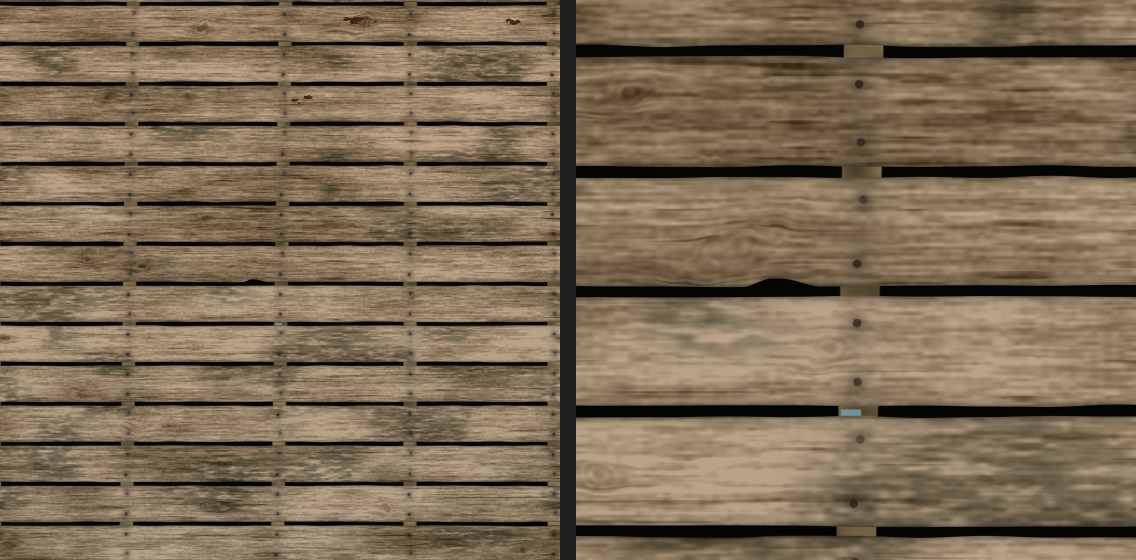
Left: the whole. Right: its middle third, enlarged.
Give the GLSL for this texture, as a Shadertoy shader.

```glsl
#define PLANKS 14.0
#define ROW_OFFSET 0.095
#define GAP_HALF 0.046
#define JOIST_HALF 0.0118
#define NAIL_RADIUS 0.0025
#define KNOTS_PER_PLANK 4
#define STAIN_AMOUNT 0.36
#define LIGHT_WOOD vec3(0.675, 0.59, 0.495)
#define DARK_WOOD vec3(0.315, 0.25, 0.155)
#define JOIST_WOOD vec3(0.47, 0.40, 0.27)
#define GAP_COLOR vec3(0.015, 0.015, 0.01)
#define RUST_COLOR vec3(0.22, 0.09, 0.06)

float hash(vec2 p) {
    vec3 q = fract(p.xyx * 0.1031);
    q += dot(q, q.yzx + 33.33);
    return fract((q.x + q.y) * q.z);
}

// Value noise over the canvas; an integer freq.x makes it wrap sideways
float noise(vec2 p, vec2 freq) {
    p *= freq;
    vec2 i = floor(p), f = fract(p);
    f *= f * (3.0 - 2.0 * f);
    float x0 = mod(i.x, freq.x), x1 = mod(i.x + 1.0, freq.x);
    return mix(mix(hash(vec2(x0, i.y)), hash(vec2(x1, i.y)), f.x),
               mix(hash(vec2(x0, i.y + 1.0)), hash(vec2(x1, i.y + 1.0)), f.x), f.y);
}

float wrapDelta(float d) { return fract(d + 0.5) - 0.5; }

// Knots of one plank: x = darkening, y = bend of the grain
vec2 knots(float x, float f, float row) {
    vec2 sum = vec2(0.0);
    for (int i = 0; i < KNOTS_PER_PLANK; i++) {
        vec2 seed = vec2(row * 5.0 + float(i), 17.0);
        float present = step(0.4, hash(seed + 40.0));
        vec2 d = vec2(wrapDelta(x - hash(seed)) * PLANKS, f - mix(0.25, 0.75, hash(seed + 9.0)));
        float angle = (hash(seed + 21.0) - 0.5) * 1.8;
        vec2 q = mat2(cos(angle), -sin(angle), sin(angle), cos(angle)) * d;
        q /= mix(0.13, 0.30, hash(seed + 33.0)) * vec2(1.0 + 0.9 * hash(seed + 52.0), 0.8);
        float r = length(q) + 0.5 * noise(vec2(x, f), vec2(90.0, 9.0));
        float falloff = present * exp(-0.9 * r * r);
        float rings = 0.5 + 0.5 * cos(r * 15.0);
        sum.x += falloff * (0.3 + 0.4 * rings) + 0.35 * present * smoothstep(0.5, 0.2, r);
        sum.y += falloff * d.y * 0.7;
    }
    return sum;
}

vec3 plankColor(float x, float f, float row, float height) {
    vec2 knot = knots(x, f, row);
    vec2 p = vec2(x, f - knot.y + row * 3.7);

    // Weathering: whole canvas, plank, then blotches
    float tone = 0.77 + 0.20 * (hash(vec2(row, 71.0)) - 0.5);
    tone += 0.34 * (noise(vec2(x, height), vec2(4.0, 5.0)) - 0.5);
    tone += 0.50 * (noise(p, vec2(7.0, 1.3)) - 0.5);
    tone += 0.34 * (noise(p + 8.0, vec2(19.0, 3.0)) - 0.5);

    // Grain from bands down to hairlines
    tone += 0.26 * (noise(p, vec2(5.0, 11.0)) - 0.5);
    tone += 0.42 * (noise(p, vec2(13.0, 27.0)) - 0.5);
    tone += 0.42 * (noise(p, vec2(75.0, 36.0)) - 0.5);
    tone += 0.24 * (noise(p, vec2(240.0, 24.0)) - 0.5);
    tone -= 0.34 * smoothstep(0.78, 0.95, noise(p + 5.0, vec2(15.0, 23.0)));
    tone -= 0.55 * knot.x;
    vec3 color = mix(DARK_WOOD, LIGHT_WOOD, clamp(tone, -0.3, 1.15));

    // Damp, greenish patches broken up along the grain
    float patches = smoothstep(0.58, 0.90, noise(p + 13.0, vec2(10.0, 1.4)));
    float broken = noise(p + 3.0, vec2(50.0, 17.0)) * 0.6 + noise(p, vec2(130.0, 26.0)) * 0.4;
    color *= 1.0 - STAIN_AMOUNT * patches * smoothstep(0.15, 0.7, broken) * vec3(1.0, 0.95, 1.05);

    // Warm wood above, greyer wood below
    return color * mix(vec3(0.97, 0.99, 0.98), vec3(1.03, 1.0, 0.96), height);
}

// Scattered rust blots: centre and half width of each
float rust(vec2 uv) {
    vec3 blots[3] = vec3[3](vec3(0.64, 0.963, 0.038), vec3(0.917, 0.960, 0.016), vec3(0.535, 0.822, 0.025));
    float amount = 0.0;
    for (int i = 0; i < 3; i++) {
        vec2 d = (uv - blots[i].xy) / vec2(blots[i].z, 0.010);
        float breakup = 0.6 * noise(uv, vec2(95.0, 150.0)) + 0.4 * noise(uv, vec2(210.0, 330.0));
        amount = max(amount, smoothstep(0.48, 0.60, breakup - 0.35 * dot(d, d) + 0.1));
    }
    return amount;
}

void mainImage(out vec4 fragColor, in vec2 fragCoord) {
    vec2 uv = fragCoord / iResolution.xy;
    float px = 1.0 / iResolution.y;
    float t = (1.0 - uv.y) * PLANKS - ROW_OFFSET;
    float f = fract(t), row = mod(floor(t), PLANKS);

    // Uneven plank edge, with one chipped spot
    float side = step(0.5, f);
    float gap = GAP_HALF + 0.022 * (noise(vec2(uv.x, row + side * 31.0), vec2(26.0, 1.0)) - 0.5);
    float chip = smoothstep(0.432, 0.450, uv.x) * smoothstep(0.480, 0.455, uv.x);
    gap += 0.07 * chip * side * step(abs(row - 6.0), 0.5);
    float edge = min(f, 1.0 - f) - gap;

    vec3 wood = plankColor(uv.x, f, row, uv.y);
    wood *= 1.0 - 0.36 * exp(-max(edge, 0.0) * 32.0);
    wood = mix(wood, RUST_COLOR, 0.85 * rust(uv));

    // Joists seen through the gaps, and two nails per crossing
    vec4 joists = mix(vec4(0.225, 0.495, 0.732, 0.990), vec4(0.238, 0.510, 0.733, 0.988), uv.y);
    float joist = 0.0;
    for (int i = 0; i < 4; i++) {
        float dx = wrapDelta(uv.x - joists[i]);
        joist = max(joist, smoothstep(px, -px, abs(dx) - JOIST_HALF));
        float jitter = hash(vec2(row * 4.0 + float(i), side + 60.0)) - 0.5;
        float nailY = mix(0.25, 0.75, side) + 0.05 * jitter;
        float d = length(vec2(dx + 0.005 * jitter, (f - nailY) / PLANKS));
        wood *= 1.0 - 0.07 * exp(-dx * dx * 9000.0);
        wood *= 1.0 - 0.25 * exp(-d * d * 28000.0);
        wood = mix(wood, vec3(0.15, 0.11, 0.09), (0.55 + 0.5 * jitter) * smoothstep(px, -px, d - NAIL_RADIUS));
    }
    float joistTone = 0.6 + 0.6 * noise(vec2(uv.x, t), vec2(60.0, 9.0));
    vec3 below = mix(GAP_COLOR, JOIST_WOOD * joistTone, joist);

    // Small pale blue scrap caught in a gap
    vec2 scrap = abs(uv - vec2(0.497, 0.421)) - vec2(0.006, 0.002);
    below = mix(below, vec3(0.42, 0.58, 0.62), smoothstep(px, -px, max(scrap.x, scrap.y)));

    float cover = smoothstep(-0.7, 0.7, edge / (px * PLANKS));
    fragColor = vec4(mix(below, wood, cover), 1.0);
}
```
